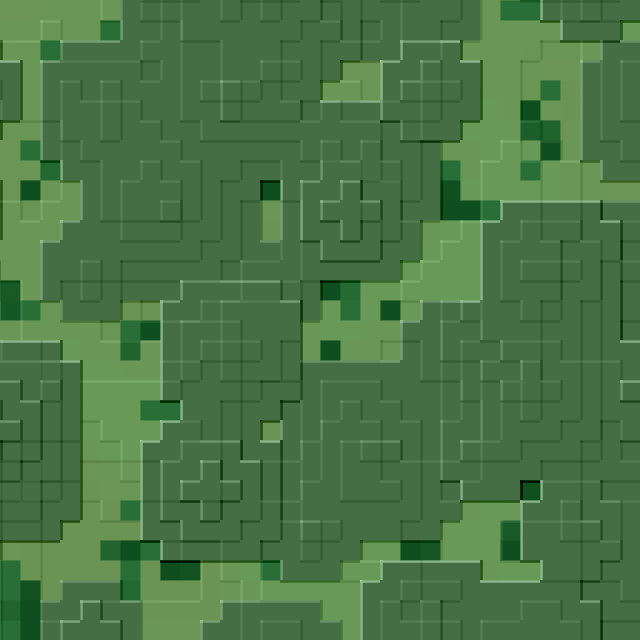
Write a Shadertoy shader that draws this pattern.

```glsl
const float CELLS = 32.0;           // blocks along the canvas height
const float PLOT = 6.0;             // blocks per tree plot
const float TREE_CHANCE = 0.87;
const float STEEP_CHANCE = 0.22;
const float RIM_MIN = 2.0;          // crown rim height above ground, in steps
const float RIM_RANGE = 5.0;
const float TERRACE_SCALE = 7.3;
const float TERRACE_STEPS = 3.5;
const float SHRUB_SCALE = 4.6;
const float SHRUB_LEVEL = 0.06;
const float SHRUB_CHANCE = 0.42;
const float LINE_WIDTH = 0.11;      // in blocks
const float LINE_SOFT = 0.045;
const float STEP_CONTRAST = 0.065;
const float MAX_CONTRAST = 0.28;

const vec3 CANOPY = vec3(0.27, 0.43, 0.27);
const vec3 GRASS = vec3(0.41, 0.60, 0.34);
const vec3 DRY_GRASS = vec3(0.42, 0.58, 0.33);
const vec3 SHRUB_LIGHT = vec3(0.16, 0.43, 0.21);
const vec3 SHRUB_DARK = vec3(0.06, 0.31, 0.12);

vec2 hash2(vec2 p) {
    vec3 q = fract(p.xyx * vec3(0.1031, 0.1030, 0.0973));
    q += dot(q, q.yzx + 33.33);
    return fract((q.xx + q.yz) * q.zy);
}

float cornerSlope(vec2 corner, vec2 offset) {
    float angle = 6.2832 * hash2(corner + 71.0).x;
    return dot(vec2(cos(angle), sin(angle)), offset);
}

float gradientNoise(vec2 p) {
    vec2 i = floor(p), f = p - i;
    vec2 u = f * f * f * (f * (f * 6.0 - 15.0) + 10.0);
    vec2 e = vec2(1.0, 0.0);
    return mix(mix(cornerSlope(i, f), cornerSlope(i + e, f - e), u.x),
               mix(cornerSlope(i + e.yx, f - e.yx), cornerSlope(i + 1.0, f - 1.0), u.x), u.y);
}

// Square rings with clipped corners: plus, then rounded squares
float crownRing(vec2 offset) {
    vec2 a = abs(offset);
    float ring = max(a.x, a.y);
    return (ring > 0.5 && a.x == a.y) ? ring + 1.0 : ring;
}

// Highest crown above this block, zero where there is none
float crownHeight(vec2 cell) {
    vec2 plot = floor(cell / PLOT);
    float height = 0.0;
    for (int j = -1; j <= 1; j++)
    for (int i = -1; i <= 1; i++) {
        vec2 id = plot + vec2(i, j);
        vec2 center = id * PLOT + floor(hash2(id + 13.0) * PLOT);
        vec2 size = hash2(id + 47.0);
        vec2 form = hash2(id + 89.0);
        float radius = 2.0 + step(0.40, size.x) + step(0.85, size.x);
        float ring = crownRing(cell - center);
        if (form.x > TREE_CHANCE || ring > radius) continue;
        bool steep = form.y < STEEP_CHANCE;
        float slope = steep ? 2.5 : 1.0;
        if (steep) ring = max(ring, 1.0);
        float rim = RIM_MIN + floor(size.y * RIM_RANGE);
        height = max(height, rim + slope * (radius - ring));
    }
    return height;
}

// Block colour in rgb, height in steps in a
vec4 surface(vec2 cell) {
    float relief = gradientNoise((cell + 0.5) / TERRACE_SCALE);
    float ground = floor(relief * TERRACE_STEPS);
    float crown = crownHeight(cell);
    vec2 plant = hash2(cell + 131.0);
    float thicket = gradientNoise((cell + 200.5) / SHRUB_SCALE);

    vec3 color = mix(DRY_GRASS, GRASS, smoothstep(-0.3, 0.3, relief));
    if (thicket > SHRUB_LEVEL && plant.x < SHRUB_CHANCE)
        color = mix(SHRUB_LIGHT, SHRUB_DARK, smoothstep(0.4, 0.7, plant.y));
    if (crown > 0.0) color = CANOPY;
    return vec4(color, ground + crown);
}

void mainImage(out vec4 fragColor, in vec2 fragCoord) {
    vec2 p = fragCoord / iResolution.y * CELLS;
    vec2 cell = floor(p);
    vec2 inset = vec2(fract(p.x), 1.0 - fract(p.y));   // from left and top sides
    float soft = max(LINE_SOFT, 0.7 * CELLS / iResolution.y);

    vec4 here = surface(cell);
    vec4 left = surface(cell - vec2(1.0, 0.0));
    vec4 above = surface(cell + vec2(0.0, 1.0));

    // Blend block colours across their shared sides
    vec2 own = smoothstep(0.0, soft, inset);
    vec3 color = mix(above.rgb, mix(left.rgb, here.rgb, own.x), own.y);

    // Light rising steps and darken falling ones
    vec2 line = own * (1.0 - smoothstep(LINE_WIDTH, LINE_WIDTH + soft, inset));
    vec2 rise = here.a - vec2(left.a, above.a);
    vec2 shade = clamp(rise * STEP_CONTRAST, -MAX_CONTRAST, MAX_CONTRAST) * line;
    color += clamp(shade.x + shade.y, -MAX_CONTRAST, MAX_CONTRAST);

    fragColor = vec4(clamp(color, 0.0, 1.0), 1.0);
}
```
